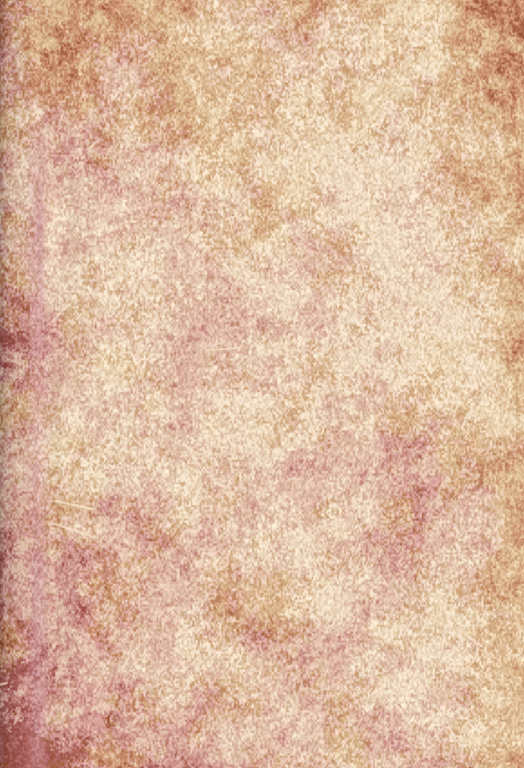
A Shadertoy shader for this texture:

```glsl
// Aged, stained paper: mottled cream and rose with ochre edges, fine weave and scratches.
#define STAIN_BASE 0.25
#define STAIN_SCALE 5.0
#define BLOTCH_GAIN 0.80
#define FLAKE_GAIN 0.95
#define GRAIN_GAIN 0.19
#define GRAIN_CELLS 290.0
#define SCRATCHES 16
#define SPECK_CELLS 22.0

float hash(vec2 p) {
    vec3 q = fract(vec3(p.xyx) * 0.1031);
    q += dot(q, q.yzx + 33.33);
    return fract((q.x + q.y) * q.z);
}

float noise(vec2 p) {
    vec2 i = floor(p), f = fract(p);
    f = f * f * (3.0 - 2.0 * f);
    return mix(mix(hash(i), hash(i + vec2(1, 0)), f.x),
               mix(hash(i + vec2(0, 1)), hash(i + vec2(1, 1)), f.x), f.y);
}

// Layered noise; a higher roughness keeps more of the fine layers
float fbm(vec2 p, float roughness) {
    float sum = 0.0, amp = 1.0, total = 0.0;
    for (int i = 0; i < 5; i++) {
        sum += amp * noise(p);
        total += amp;
        p = mat2(1.6, 1.2, -1.2, 1.6) * p + 17.3;
        amp *= roughness;
    }
    return sum / total;
}

// Soft round patch, 1 at its centre
float patchAt(vec2 uv, vec2 centre, vec2 size) {
    vec2 d = (uv - centre) / size;
    return exp(-dot(d, d));
}

// Broad wear: dark spine on the left, darker rim, pale patch on the right
float wear(vec2 uv) {
    float s = 0.50 * exp(-uv.x / 0.14) * mix(1.15, 0.65, uv.y);
    s += 0.24 * exp(-(1.0 - uv.x) / 0.06);
    s += 0.18 * exp(-(1.0 - uv.y) / 0.07) + 0.14 * exp(-uv.y / 0.05);
    s += 0.24 * smoothstep(0.5, 0.0, uv.y) * (1.0 - uv.x);
    s += 0.20 * patchAt(uv, vec2(0.86, 0.39), vec2(0.20, 0.07));
    s += 0.14 * patchAt(uv, vec2(0.86, 0.80), vec2(0.12, 0.12));
    return s - 0.26 * patchAt(uv, vec2(0.76, 0.56), vec2(0.22, 0.10));
}

// Pale to dark colour ramp by depth of stain
vec3 ramp(float s, vec3 pale, vec3 light, vec3 mid, vec3 deep) {
    vec3 c = mix(pale, light, smoothstep(0.10, 0.46, s));
    c = mix(c, mid, smoothstep(0.42, 0.66, s));
    return mix(c, deep, smoothstep(0.64, 0.92, s));
}

float scratchMask(vec2 p, float height, float pixel) {
    float mask = 0.0;
    for (int i = 0; i < SCRATCHES; i++) {
        float k = float(i) + 3.0;
        vec2 centre = vec2(hash(vec2(k, 1.7)), hash(vec2(k, 5.1)) * height);
        float angle = 6.2832 * hash(vec2(k, 9.4));
        float halfLength = mix(0.008, 0.05, pow(hash(vec2(k, 12.8)), 2.0));
        vec2 dir = vec2(cos(angle), sin(angle)), d = p - centre;
        float along = clamp(dot(d, dir), -halfLength, halfLength);
        float dist = length(d - along * dir);
        float width = 0.0016 * noise(p * 60.0 + k);
        float line = 1.0 - smoothstep(width, width + 1.3 * pixel, dist);
        mask = max(mask, line * mix(0.2, 0.8, hash(vec2(k, 21.0))));
    }
    return mask;
}

void mainImage(out vec4 fragColor, in vec2 fragCoord) {
    vec2 uv = fragCoord / iResolution.xy;
    vec2 p = fragCoord / iResolution.x;
    float pixel = 1.0 / iResolution.x;

    // Blotches, ragged flakes and woven grain
    vec2 warp = vec2(fbm(p * 9.0 + 3.0, 0.6), fbm(p * 9.0 + 41.0, 0.6)) - 0.5;
    float blotch = fbm((p + 0.12 * warp) * STAIN_SCALE + 8.0, 0.6) - 0.5;
    float flake = fbm((p + 0.04 * warp) * 20.0 + 60.0, 0.8) - 0.5;
    float grain = noise(p * GRAIN_CELLS * vec2(1.0, 0.8)) - 0.5;
    grain += 0.6 * (noise(p * GRAIN_CELLS * vec2(0.7, 0.5) + 90.0) - 0.5);
    float stain = STAIN_BASE + wear(uv) + BLOTCH_GAIN * blotch + FLAKE_GAIN * flake;
    stain += 0.9 * GRAIN_GAIN * grain;

    // Small worn chips reveal paler paper where the stain is heavy
    float chip = smoothstep(0.60, 0.67, fbm((p + 0.05 * warp) * 26.0 + 130.0, 0.65));
    stain -= 0.26 * chip * smoothstep(0.25, 0.65, stain);

    // Rose and ochre versions of the paper
    vec3 rose = ramp(stain, vec3(0.93, 0.85, 0.75), vec3(0.87, 0.72, 0.64),
                     vec3(0.82, 0.60, 0.57), vec3(0.67, 0.38, 0.36));
    vec3 ochre = ramp(stain, vec3(0.92, 0.83, 0.70), vec3(0.85, 0.70, 0.54),
                      vec3(0.80, 0.58, 0.45), vec3(0.68, 0.41, 0.30));
    float warmth = fbm(p * 9.0 + 210.0, 0.75) + 0.35 * exp(-(1.0 - uv.x) / 0.10);
    warmth += 0.20 * smoothstep(0.7, 1.0, uv.y) + 0.25 * grain;
    vec3 col = mix(rose, ochre, smoothstep(0.48, 0.70, warmth));

    // Faded lilac crease beside the spine, with faint vertical rubbing
    float rub = noise(vec2(p.x * 90.0, p.y * 3.0));
    float crease = exp(-pow((uv.x - 0.072) / 0.016, 2.0)) * smoothstep(0.95, 0.7, uv.y);
    col = mix(col, vec3(0.83, 0.62, 0.65), 0.5 * crease * (0.6 + 0.6 * rub));
    col -= 0.06 * (rub - 0.4) * smoothstep(0.3, 0.05, uv.x);
    col *= 1.0 - 0.22 * exp(-uv.x / 0.018);

    // Paper tooth, scratches and dark specks
    col -= GRAIN_GAIN * grain * vec3(0.60, 0.75, 0.85);
    col = mix(col, vec3(0.96, 0.89, 0.78), scratchMask(p, iResolution.y * pixel, pixel));
    vec2 cell = floor(p * SPECK_CELLS);
    vec2 offset = fract(p * SPECK_CELLS) - 0.2 - 0.6 * vec2(hash(cell + 7.0), hash(cell + 19.0));
    float speck = 1.0 - smoothstep(0.02, 0.02 + 1.5 * pixel * SPECK_CELLS, length(offset));
    col = mix(col, vec3(0.50, 0.30, 0.26), 0.5 * speck * step(0.98, hash(cell + 31.0)));

    fragColor = vec4(clamp(col, 0.0, 1.0), 1.0);
}
```
